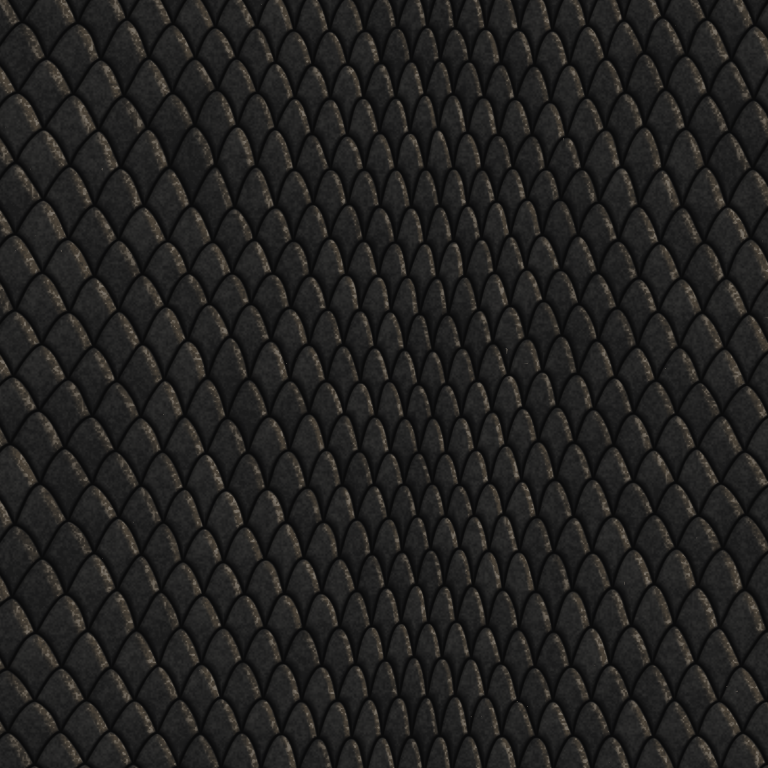
Reproduce this texture procedurally as a Shadertoy shader.

```glsl
// Black embossed snakeskin leather: staggered pointed scales with worn bronze edges.

const vec3 CREASE = vec3(0.050, 0.050, 0.052);
const vec3 LEATHER_DARK = vec3(0.100, 0.100, 0.101);
const vec3 LEATHER_LIGHT = vec3(0.188, 0.186, 0.181);
const vec3 BRONZE = vec3(0.275, 0.245, 0.205);
const vec3 WORN = vec3(0.45, 0.42, 0.38);

const float SPINE_X = 0.565;      // where the scales are narrowest
const float SPINE_PITCH = 0.036;  // column width at the spine
const float PITCH_GROWTH = 0.066; // widening away from the spine
const float ROW_HEIGHT = 0.092;   // tip to tip within one column

float hash(vec2 p) {
    vec3 q = fract(vec3(p.xyx) * 0.1031);
    q += dot(q, q.yzx + 33.33);
    return fract((q.x + q.y) * q.z);
}

float noise(vec2 p) {
    vec2 i = floor(p), f = fract(p);
    f = f * f * (3.0 - 2.0 * f);
    return mix(mix(hash(i), hash(i + vec2(1, 0)), f.x),
               mix(hash(i + vec2(0, 1)), hash(i + vec2(1, 1)), f.x), f.y);
}

// Column coordinate whose local pitch grows linearly with distance to the spine
float columnCoord(float d) {
    return sign(d) * log(1.0 + PITCH_GROWTH * abs(d) / SPINE_PITCH) / PITCH_GROWTH;
}

// Arched scale outline: x offset from the tip, raised row coordinate, canvas distance factor
vec3 arch(vec2 lattice, float offset, float power, vec2 cell) {
    float x = fract(lattice.x - offset + 0.5) - 0.5;
    float k = max(2.0 * abs(x), 0.001);
    float slope = power * pow(k, power - 1.0) * cell.y / cell.x;
    return vec3(x, lattice.y + 0.5 * pow(k, power), cell.y / sqrt(1.0 + slope * slope));
}

void mainImage(out vec4 fragColor, in vec2 fragCoord) {
    vec2 uv = fragCoord / iResolution.y;

    // Gentle unevenness of the lattice
    vec2 warp = vec2(noise(uv * 7.0 + 3.0), noise(uv * 7.0 + 41.0)) - 0.5;
    vec2 fine = vec2(noise(uv * 30.0 + 7.0), noise(uv * 30.0 + 83.0)) - 0.5;
    vec2 p = uv + warp * vec2(0.010, 0.020) + fine * vec2(0.002, 0.005);
    float fromSpine = p.x - SPINE_X - 0.02 * (p.y - 0.5);
    vec2 cell = vec2(SPINE_PITCH + PITCH_GROWTH * abs(fromSpine), ROW_HEIGHT);
    vec2 lattice = vec2(columnCoord(fromSpine), p.y / ROW_HEIGHT);
    float power = mix(2.4, 1.65, smoothstep(0.0, 0.45, abs(fromSpine)));

    // Two staggered sets of scales; the one with the lower tip lies in front
    vec3 own = arch(lattice, 0.0, power, cell);
    vec3 other = arch(lattice, 0.5, power, cell);
    float row = ceil(own.y);
    float otherRow = ceil(other.y - 0.5) + 0.5;
    float offset = 0.0;
    if (otherRow < row) {
        vec3 swap = own;
        own = other;
        other = swap;
        row = otherRow;
        offset = 0.5;
    }
    float seed = hash(vec2(floor(lattice.x - offset + 0.5) + 50.0, row * 2.0 + 9.0));

    // Distances to the scale's own rim and to the scales covering its base
    float depth = row - own.y;
    float rim = depth * own.z;
    float base = min((other.y - row + 0.5) * other.z, (1.0 - depth) * own.z);
    float belowTip = row - lattice.y;

    // Pebbled leather grain
    float grain = 0.5 * noise(uv * 210.0) + 0.5 * noise(uv * 400.0 + 17.0);
    float patches = noise(uv * 23.0 + 60.0);
    float crown = 1.0 - smoothstep(0.15, 0.85, belowTip);
    float tone = 0.14 + 0.34 * crown + 0.95 * (grain - 0.5) + 0.25 * (seed - 0.4)
               + 0.2 * (patches - 0.5);
    vec3 color = mix(LEATHER_DARK, LEATHER_LIGHT, clamp(tone, 0.0, 1.0));

    // Bronze sheen on the right shoulder, rubbed paler on the high grain
    float bandWidth = 0.009 + 0.16 * cell.x;
    float band = smoothstep(0.0005, 0.004, rim) * (1.0 - smoothstep(0.3, 1.0, rim / bandWidth));
    float shoulder = smoothstep(-0.08, 0.14, own.x) * (1.0 - smoothstep(0.5, 0.9, belowTip));
    float sheen = band * shoulder * (0.65 + 0.45 * seed) * (0.75 + 0.6 * patches);
    color = mix(color, BRONZE, clamp(sheen * (0.3 + 1.5 * grain), 0.0, 1.0));
    color = mix(color, WORN, min(sheen, 1.0) * smoothstep(0.48, 0.8, grain));

    // Shaded left slope, cast shadow at the base and thin crease
    float leftSlope = smoothstep(0.05, -0.25, own.x) * (1.0 - smoothstep(0.0, 0.007, rim));
    color *= 1.0 - 0.25 * leftSlope;
    float shadowWidth = mix(0.0095, 0.0055, smoothstep(-0.25, 0.2, own.x));
    color = mix(CREASE, color, smoothstep(0.0005, shadowWidth, base));
    color = mix(CREASE * 0.75, color, smoothstep(0.0, 0.0027, min(rim, base)));

    // Rare pale scuffs
    float scuff = smoothstep(0.955, 0.99, noise(uv * 150.0 + 230.0)) * step(0.82, patches);
    color = mix(color, WORN, 0.5 * scuff);

    fragColor = vec4(color, 1.0);
}
```
